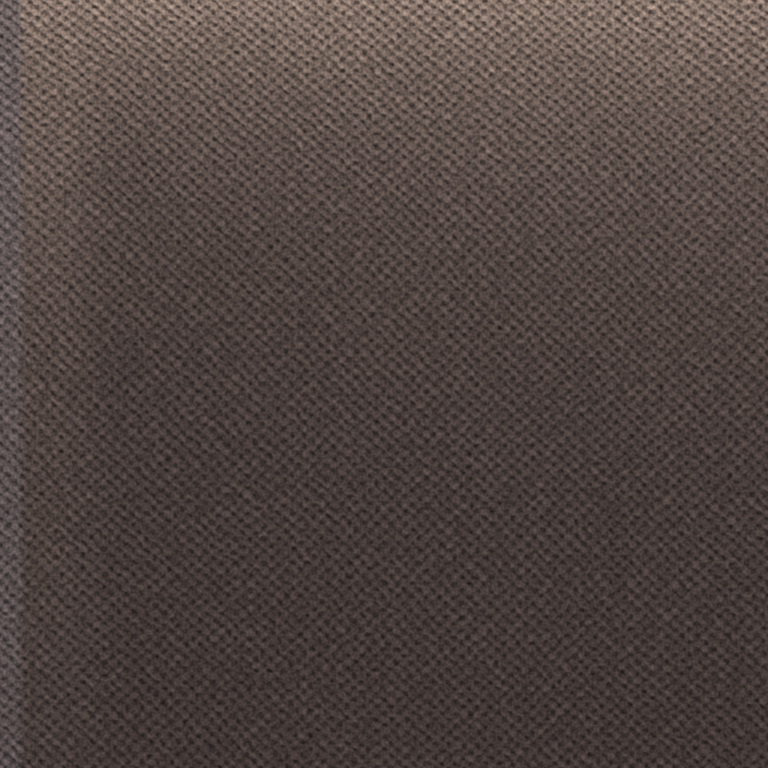
Write a WebGL 2 fragment shader that draws this texture.

```glsl
#version 300 es
precision highp float;
// Dark brown woven cloth: staggered thread bumps, lit from the top, with a pale left edge.
#define REPEATS vec2(54.0, 60.0)
#define RELIEF 0.205
#define WARP 0.20
#define CELL_VARIATION 0.16
#define FIBRE 0.20
#define GRAIN 0.30
#define EDGE_X 0.028
#define BAND_X 0.125
#define SHADE_COLOR vec3(0.258, 0.219, 0.211)
#define GLOW_COLOR vec3(0.245, 0.217, 0.186)
#define EDGE_COLOR vec3(0.360, 0.325, 0.325)

uniform vec2 u_resolution;
out vec4 fragColor;

const float TAU = 6.2831853;

float hash(vec2 p) {
  vec3 q = fract(p.xyx * vec3(0.1031, 0.1030, 0.0973));
  q += dot(q, q.yzx + 33.33);
  return fract((q.x + q.y) * q.z);
}

vec2 gradientAt(vec2 cell) {
  float angle = TAU * hash(cell);
  return vec2(cos(angle), sin(angle));
}

// Gradient noise, roughly -0.7 to 0.7
float noise(vec2 p) {
  vec2 i = floor(p), f = p - i;
  vec2 w = f * f * f * (f * (f * 6.0 - 15.0) + 10.0);
  vec2 e = vec2(1.0, 0.0);
  float low = mix(dot(gradientAt(i), f), dot(gradientAt(i + e.xy), f - e.xy), w.x);
  float high = mix(dot(gradientAt(i + e.yx), f - e.yx), dot(gradientAt(i + e.xx), f - e.xx), w.x);
  return mix(low, high, w.y);
}

// Bumps on a diagonal lattice, lit from above, with narrow dark gaps between them
float weave(vec2 lattice, float slant) {
  vec2 waves = cos(TAU * lattice);
  float height = mix(waves.y, waves.x, slant);
  float topLight = -0.5 * sin(TAU * lattice.x) + 0.5 * sin(TAU * lattice.y);
  float gap = smoothstep(-0.15, -0.85, height);
  return 0.75 * height + 0.45 * topLight + 0.22 - 0.8 * gap;
}

// Broad light: glow from the top, a faint left band and a pale edge strip
vec3 lighting(vec2 uv) {
  float depth = 1.0 - uv.y;
  float glow = exp(-depth * mix(6.0, 4.4, uv.x));
  float band = 1.0 - smoothstep(BAND_X - 0.06, BAND_X + 0.04, uv.x);
  float bandFade = exp(-depth * 2.2) * smoothstep(0.0, 0.3, depth);
  vec3 color = SHADE_COLOR * mix(0.96, 1.04, smoothstep(0.0, 0.8, uv.y));
  color += GLOW_COLOR * (glow + band * (0.07 + 0.28 * bandFade));
  float edge = 1.0 - smoothstep(EDGE_X - 0.005, EDGE_X + 0.005, uv.x);
  return mix(color, EDGE_COLOR * mix(0.9, 1.1, uv.y), edge * 0.8);
}

void main() {
  vec2 uv = gl_FragCoord.xy / u_resolution;

  // Slightly uneven thread spacing, with rows closing up where the cloth turns away at the top
  vec2 thread = uv * REPEATS;
  thread.y += 18.0 * pow(max(uv.y - 0.7, 0.0), 2.0);
  thread += WARP * vec2(noise(thread * 0.9), noise(thread * 0.9 + 37.0));
  thread += 0.5 * vec2(noise(uv * 4.0 + 11.0), noise(uv * 4.0 + 71.0));
  vec2 lattice = vec2(thread.x + thread.y, thread.x - thread.y);

  // Ridges are stronger toward the upper left, separate bumps toward the lower right
  float slant = 0.55 + 0.10 * smoothstep(-0.5, 0.7, uv.y - uv.x) + 0.12 * noise(uv * 9.0);
  float bump = weave(lattice, slant);

  // Fibre, speckle and differences between bumps
  float cellTone = hash(floor(lattice + 0.5) + 200.0) - 0.5;
  float fibre = noise(vec2(lattice.x * 2.2, lattice.y * 1.1));
  float grain = noise(uv * 256.0) + 0.6 * noise(uv * 170.0 + 19.0);
  float patches = noise(uv * 7.0 + 5.0);

  float contrast = RELIEF * mix(0.95, 1.15, smoothstep(0.65, 1.0, uv.y));
  float tone = 1.0 + contrast * bump;
  tone += CELL_VARIATION * cellTone * smoothstep(-0.2, 0.6, bump);
  tone += FIBRE * fibre + GRAIN * grain + 0.03 * patches;

  fragColor = vec4(clamp(lighting(uv) * tone, 0.0, 1.0), 1.0);
}
```
